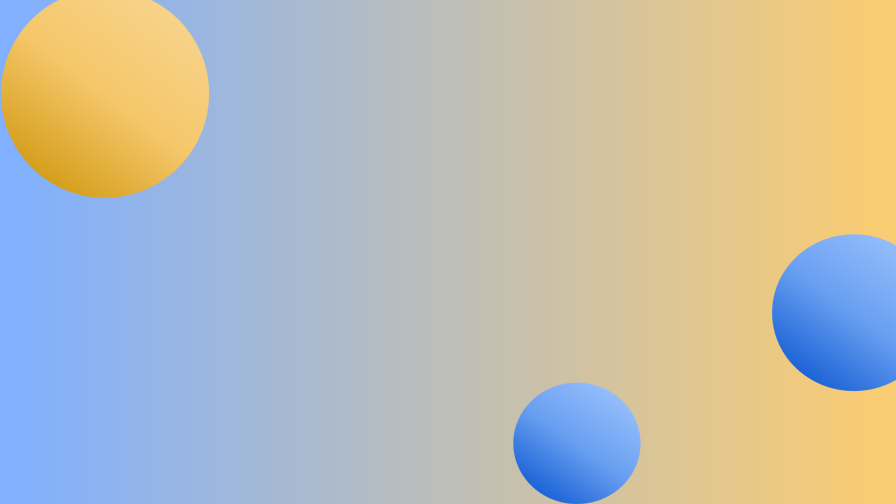
Write a Shadertoy shader that draws this background.

```glsl
const vec3 SKY_BLUE   = vec3(0.500, 0.690, 1.000);
const vec3 WARM_SAND  = vec3(0.980, 0.800, 0.450);

const vec3 GOLD_DARK  = vec3(0.835, 0.620, 0.110);
const vec3 GOLD_MID   = vec3(0.960, 0.780, 0.415);
const vec3 GOLD_LIGHT = vec3(0.970, 0.825, 0.540);

const vec3 BLUE_DARK  = vec3(0.110, 0.390, 0.840);
const vec3 BLUE_MID   = vec3(0.410, 0.625, 0.945);
const vec3 BLUE_LIGHT = vec3(0.580, 0.740, 0.985);

const vec2 LIGHT_DIR  = vec2(0.6, 0.8);

// Gradient through three colours, with the middle one at t = 0.5
vec3 threeStops(vec3 low, vec3 mid, vec3 high, float t) {
    vec3 lower = mix(low, mid, clamp(t * 2.0, 0.0, 1.0));
    return mix(lower, high, clamp(t * 2.0 - 1.0, 0.0, 1.0));
}

// Coverage of an ellipse whose local coordinates have unit radius
float discCoverage(vec2 local, float radius, float pixel) {
    float dist = (length(local) - 1.0) * radius;
    return 1.0 - smoothstep(-0.75 * pixel, 0.75 * pixel, dist);
}

// Lays a diagonally shaded ellipse over the base colour
vec3 paintBall(vec3 base, vec2 p, vec2 center, vec2 radii,
               vec3 dark, vec3 mid, vec3 light, float pixel) {
    vec2 local = (p - center) / radii;
    float shade = 0.5 + 0.5 * dot(local, LIGHT_DIR);
    vec3 color = threeStops(dark, mid, light, shade);
    return mix(base, color, discCoverage(local, min(radii.x, radii.y), pixel));
}

void mainImage(out vec4 fragColor, in vec2 fragCoord) {
    float pixel = 1.0 / iResolution.y;
    vec2 p = fragCoord * pixel;

    // Horizontal backdrop with short flat ends
    float across = clamp((fragCoord.x / iResolution.x - 0.01) / 0.97, 0.0, 1.0);
    vec3 color = mix(SKY_BLUE, WARM_SAND, across);

    // Gold ball at the upper left
    color = paintBall(color, p, vec2(0.2083, 0.8145), vec2(0.2065, 0.2070),
                      GOLD_DARK, GOLD_MID, GOLD_LIGHT, pixel);

    // Blue balls at the right edge and the bottom
    color = paintBall(color, p, vec2(1.6944, 0.3796), vec2(0.1625, 0.1555),
                      BLUE_DARK, BLUE_MID, BLUE_LIGHT, pixel);
    color = paintBall(color, p, vec2(1.1447, 0.1204), vec2(0.1262, 0.1204),
                      BLUE_DARK, BLUE_MID, BLUE_LIGHT, pixel);

    fragColor = vec4(color, 1.0);
}
```
